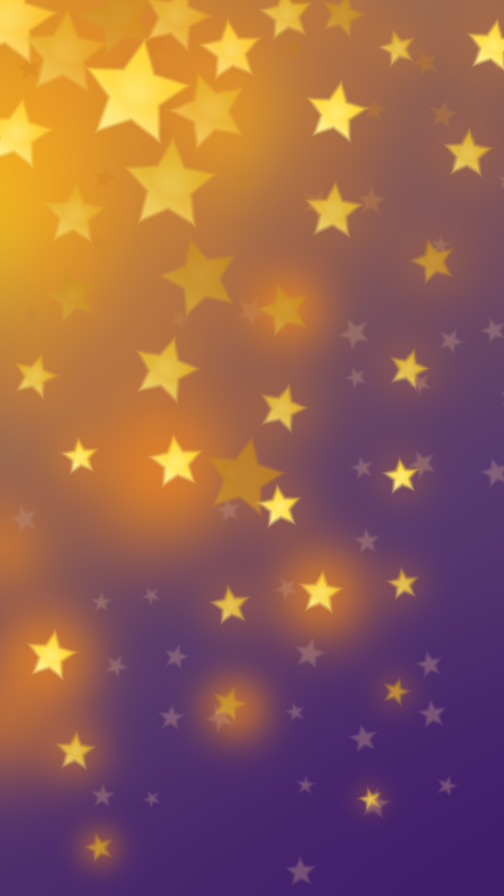
Reproduce this background procedurally as a Shadertoy shader.

```glsl
const float TAU = 6.2831853;
const vec3 INDIGO = vec3(0.26, 0.12, 0.42);
const vec3 VIOLET = vec3(0.35, 0.225, 0.425);
const vec3 MAUVE  = vec3(0.48, 0.32, 0.36);
const vec3 BRONZE = vec3(0.64, 0.43, 0.30);
const vec3 GOLD   = vec3(0.82, 0.58, 0.18);
const vec3 ORANGE = vec3(0.95, 0.54, 0.12);
const vec3 AMBER  = vec3(0.72, 0.48, 0.10);
const vec3 YELLOW = vec3(1.0, 0.84, 0.20);
const vec3 CREAM  = vec3(1.0, 0.97, 0.62);

float hash(vec2 p) {
    return fract(sin(dot(p, vec2(127.1, 311.7))) * 43758.5);
}

mat2 rotation(float a) {
    return mat2(cos(a), sin(a), -sin(a), cos(a));
}

float bell(vec2 d, vec2 radius) {
    d /= radius;
    return exp(-dot(d, d));
}

// Signed distance to the edge lines of a five-pointed star
float starDistance(vec2 q, float radius) {
    float sector = TAU / 5.0;
    float a = mod(atan(q.x, q.y) + 0.5 * sector, sector) - 0.5 * sector;
    vec2 folded = length(q) * vec2(sin(abs(a)), cos(a));
    return dot(folded - vec2(0.0, radius), vec2(0.897, 0.443));
}

float starMask(vec2 q, float radius, float blur) {
    return 1.0 - smoothstep(-blur, blur, starDistance(q, radius));
}

void addGlow(inout vec3 col, vec2 d, float radius, float amount) {
    col = mix(col, ORANGE, amount * bell(d, vec2(radius)));
}

// Gold star with a pale facet and a soft halo
void addStar(inout vec3 col, vec2 d, float radius, float tilt, float tone, float halo) {
    addGlow(col, d, radius * 2.0, halo);
    vec2 q = rotation(tilt) * d;
    vec3 gold = mix(AMBER, YELLOW, tone);
    float facet = smoothstep(-0.3, 0.7, dot(d / radius, vec2(-0.4, -0.7)));
    float core = bell(d, vec2(radius * 0.5));
    gold = mix(gold, CREAM, tone * max(0.85 * facet, 0.55 * core));
    col = mix(col, gold, starMask(q, radius, 0.0035) * mix(0.75, 1.0, tone));
}

// Stars strung along a swaying line; size runs from first to last
void addChain(inout vec3 col, vec2 p, vec2 start, vec2 stride, vec2 sway,
              vec2 wave, int count, vec2 size, float halo) {
    for (int i = 0; i < count; i++) {
        float k = float(i);
        vec2 center = start + stride * k + sway * sin(wave.x * k + wave.y);
        float radius = mix(size.x, size.y, k / float(count - 1));
        float tone = 0.62 + 0.38 * cos(1.57 * k);
        addStar(col, p - center, radius, 0.3 * sin(2.3 * k + 0.6), tone, halo);
    }
}

// Diagonal dusk ramp with a warm left side
vec3 background(vec2 p) {
    float warmth = 0.62 * pow(max(p.y, 0.0), 1.3) + 0.12 * (1.0 - p.x / 0.5625);
    warmth += 0.4 * bell(p - vec2(0.0, 0.72), vec2(0.25, 0.35));
    vec3 col = mix(INDIGO, VIOLET, smoothstep(0.0, 0.25, warmth));
    col = mix(col, MAUVE, smoothstep(0.22, 0.47, warmth));
    col = mix(col, BRONZE, smoothstep(0.43, 0.72, warmth));
    return mix(col, GOLD, smoothstep(0.66, 1.0, warmth));
}

// Faint out-of-focus stars, one at most in each cell
void addDust(inout vec3 col, vec2 p, float cellSize) {
    vec2 cell = floor(p / cellSize);
    vec2 jitter = vec2(hash(cell + 3.1), hash(cell + 7.7)) - 0.5;
    float radius = mix(0.007, 0.016, hash(cell + 1.3));
    vec2 d = p - (cell + 0.5 + 0.5 * jitter) * cellSize;
    float mask = starMask(rotation(jitter.x) * d, radius, 0.003);
    vec3 tint = mix(vec3(0.72, 0.56, 0.52), AMBER, smoothstep(0.35, 0.8, p.y - 0.5 * p.x));
    col = mix(col, tint, 0.42 * mask * step(0.5, hash(cell)));
}

void mainImage(out vec4 fragColor, in vec2 fragCoord) {
    vec2 p = fragCoord / iResolution.y;
    vec3 col = background(p);

    // Broad pools of light
    col = mix(col, vec3(0.96, 0.78, 0.12), 0.8 * bell(p - vec2(0.0, 0.81), vec2(0.11, 0.13)));
    col = mix(col, vec3(0.90, 0.66, 0.14), 0.7 * bell(p - vec2(0.25, 0.87), vec2(0.075, 0.09)));
    addGlow(col, p - vec2(0.18, 0.475), 0.095, 0.75);
    addGlow(col, p - vec2(0.0, 0.39), 0.06, 0.55);
    addGlow(col, p - vec2(0.0, 0.20), 0.075, 0.55);
    addGlow(col, p - vec2(0.05, 0.265), 0.06, 0.55);
    addGlow(col, p - vec2(0.358, 0.338), 0.06, 0.6);
    addGlow(col, p - vec2(0.265, 0.207), 0.04, 0.5);
    addGlow(col, p - vec2(0.32, 0.655), 0.045, 0.6);
    addDust(col, p, 0.075);

    // Dim star behind the bright ones
    addStar(col, p - vec2(0.272, 0.467), 0.044, 0.2, 0.12, 0.0);

    // Top row, then columns from left to right
    addChain(col, p, vec2(0.01, 0.965), vec2(0.062, 0.001), vec2(0.0, 0.026),
             vec2(2.1, -3.67), 8, vec2(0.052, 0.018), 0.2);
    addChain(col, p, vec2(0.05, 0.85), vec2(0.008, -0.09), vec2(0.035, 0.0),
             vec2(1.9, -1.1), 5, vec2(0.038, 0.018), 0.3);
    addChain(col, p, vec2(0.057, 0.268), vec2(0.027, -0.107), vec2(0.0),
             vec2(0.0), 3, vec2(0.026, 0.013), 0.4);
    addStar(col, p - vec2(0.234, 0.876), 0.042, -0.3, 0.65, 0.2);
    addChain(col, p, vec2(0.18, 0.896), vec2(0.008, -0.103), vec2(0.03, 0.0),
             vec2(1.9, -1.85), 5, vec2(0.059, 0.028), 0.2);
    addChain(col, p, vec2(0.375, 0.874), vec2(-0.02, -0.11), vec2(0.02, 0.0),
             vec2(2.1, 0.0), 7, vec2(0.033, 0.017), 0.25);
    addStar(col, p - vec2(0.358, 0.338), 0.022, 0.1, 0.9, 0.3);
    addChain(col, p, vec2(0.53, 0.948), vec2(-0.018, -0.12), vec2(0.02, 0.0),
             vec2(1.05, 1.57), 8, vec2(0.028, 0.010), 0.2);

    fragColor = vec4(col, 1.0);
}
```
